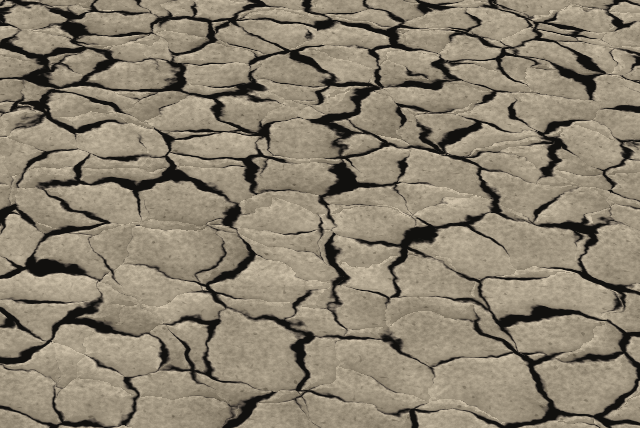
Write a WebGL 2 fragment shader that draws this texture.

```glsl
#version 300 es
precision highp float;

#define PLATES_X 4.3      // plates per canvas height, across, at the near edge
#define PLATES_Y 17.5     // depth scale of the ground plane
#define RECESSION 0.4     // how strongly the ground shrinks with distance
#define SLANT 0.2         // drift of the long cracks down to the right
#define CRACK_WIDTH 0.062
#define WARP 0.27
#define RIM_LIGHT 0.5
#define GRAIN 0.42
#define LIGHT_DIR vec2(-0.35, 0.94)

uniform vec2 u_resolution;
out vec4 fragColor;

struct Plate {
    float gap;      // distance to the crack edge, negative inside the crack
    vec2 outward;   // direction towards the nearest crack
    vec2 offset;    // position relative to the plate centre
    vec2 id;
};

vec2 hash2(vec2 c) {
    vec3 q = fract(c.xyx * vec3(0.1031, 0.1030, 0.0973));
    q += dot(q, q.yzx + 33.33);
    return fract((q.xx + q.yz) * q.zy);
}

vec2 gradientAt(vec2 c) {
    float a = 6.2832 * hash2(c).x;
    return vec2(cos(a), sin(a));
}

float gradientNoise(vec2 p) {
    vec2 i = floor(p), f = p - i;
    vec2 u = f * f * f * (f * (f * 6.0 - 15.0) + 10.0);
    vec2 e = vec2(0.0, 1.0);
    float a = dot(gradientAt(i), f);
    float b = dot(gradientAt(i + e.yx), f - e.yx);
    float c = dot(gradientAt(i + e.xy), f - e.xy);
    float d = dot(gradientAt(i + e.yy), f - e.yy);
    return 1.4 * mix(mix(a, b, u.x), mix(c, d, u.x), u.y);
}

float fbm(vec2 p) {
    float sum = 0.0, amp = 0.6;
    for (int i = 0; i < 4; i++) {
        sum += amp * gradientNoise(p);
        p = mat2(1.6, 1.2, -1.2, 1.6) * p + 7.3;
        amp *= 0.55;
    }
    return sum;
}

vec2 warpField(vec2 p) {
    return vec2(gradientNoise(p), gradientNoise(p + 31.7));
}

// Voronoi plates whose borders open by a different amount on every side
Plate findPlate(vec2 p, float opening, float spread) {
    vec2 cell = floor(p), f = p - cell;
    vec2 home = vec2(0.0), toHome = vec2(0.0);
    float best = 1e3;
    for (int y = -1; y <= 1; y++)
    for (int x = -1; x <= 1; x++) {
        vec2 g = vec2(x, y);
        vec2 r = g + 0.08 + 0.84 * hash2(cell + g) - f;
        float d = dot(r, r);
        if (d < best) { best = d; home = g; toHome = r; }
    }
    Plate plate = Plate(1e3, vec2(0.0, 1.0), -toHome, cell + home);
    for (int y = -2; y <= 2; y++)
    for (int x = -2; x <= 2; x++) {
        vec2 g = home + vec2(x, y);
        vec2 r = g + 0.08 + 0.84 * hash2(cell + g) - f;
        vec2 across = r - toHome;
        if (dot(across, across) < 1e-4) continue;
        vec2 n = normalize(across);
        float side = hash2(2.0 * cell + home + g + 57.0).x - 0.5;
        float gap = dot(0.5 * (toHome + r), n) - max(opening + spread * side, -0.02);
        if (gap < plate.gap) { plate.gap = gap; plate.outward = n; }
    }
    return plate;
}

void main() {
    vec2 st = gl_FragCoord.xy / u_resolution.y;

    // Receding ground plane
    float depth = 1.0 / (1.0 - RECESSION * st.y);
    vec2 ground = vec2((st.x - 0.75) * depth * PLATES_X, PLATES_Y * depth);
    ground.y += SLANT * ground.x;
    ground += 60.0;
    float soft = 0.55 * PLATES_Y * RECESSION * depth * depth / u_resolution.y;

    // Curved, crumbling crack paths
    vec2 p = ground + WARP * warpField(ground * 1.1) + 0.09 * warpField(ground * 3.4);
    p += 0.025 * warpField(ground * 11.0);
    float width = CRACK_WIDTH * depth;
    float swell = gradientNoise(ground * 1.4 + 11.0);
    Plate plate = findPlate(p, width * (0.42 + 1.1 * swell), 0.9 * width);
    Plate split = findPlate(p * 0.68 + 23.0, width * (0.9 * gradientNoise(ground * 1.1 + 90.0) - 0.12), 0.3 * width);
    float splitGap = split.gap / 0.68;
    bool onSplit = splitGap < plate.gap;
    float gap = min(plate.gap, splitGap) + 0.008 * gradientNoise(ground * 24.0);
    vec2 outward = onSplit ? split.outward : plate.outward;

    // Surface tone: plate tilt, stains, grain and lit rims
    vec2 rnd = hash2(plate.id + 5.0);
    float grain = fbm(st * vec2(75.0, 105.0));
    float tone = 0.55 + 0.22 * (rnd.x - 0.5) + 0.3 * dot(plate.offset, rnd - 0.5);
    tone += 0.38 * fbm(ground * 1.5 + 40.0) + GRAIN * grain;
    float lit = dot(outward, LIGHT_DIR);
    float rim = exp(-max(gap, 0.0) / (0.075 * depth));
    tone += RIM_LIGHT * lit * rim * (0.8 + 0.8 * grain);
    tone -= 0.45 * smoothstep(0.5, 0.8, gradientNoise(ground * vec2(13.0, 11.0)));
    tone = clamp(tone, -0.35, 1.18);

    vec3 mud = mix(vec3(0.48, 0.44, 0.37), vec3(0.76, 0.71, 0.62), tone);

    // Crack wall and its shadowed depth
    vec3 wall = vec3(0.30, 0.27, 0.24) * (1.0 + 0.4 * grain);
    vec3 colour = mix(wall, mud, smoothstep(-soft, soft + 0.012, gap));
    float shadow = 1.0 - smoothstep(-0.012 - soft, -0.002 + 0.4 * soft, gap);
    colour = mix(colour, vec3(0.065, 0.063, 0.055), shadow);
    fragColor = vec4(colour, 1.0);
}
```
